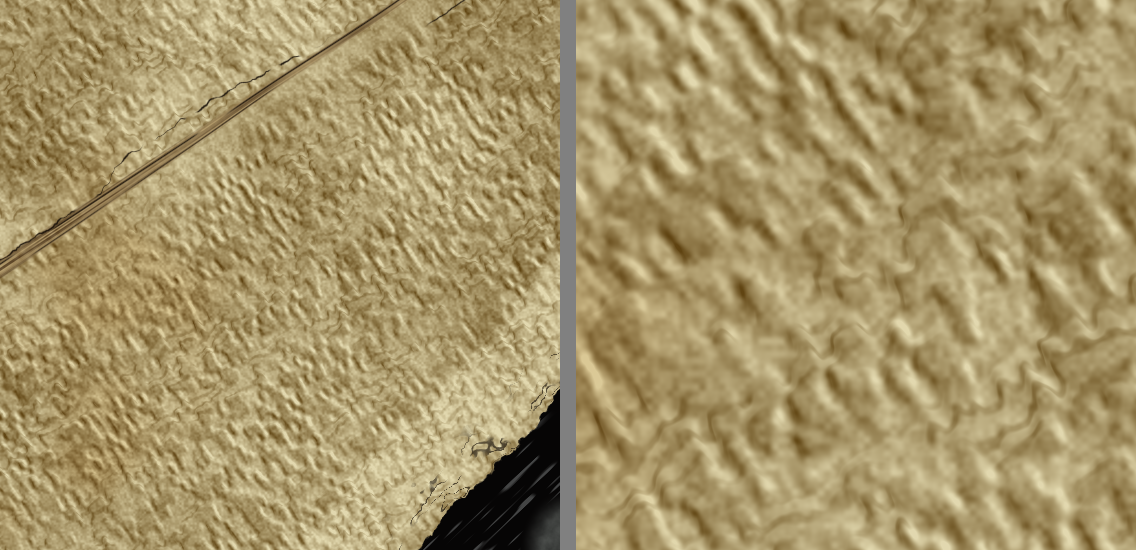
Left, the full canvas; right, a detail of the centre.
Write a WebGL 2 fragment shader that draws this texture.

```glsl
#version 300 es
precision highp float;
// Rippled blond timber slab with a diagonal split and a ragged edge over a dark corner.
uniform vec2 u_resolution;
out vec4 fragColor;

float hash(vec2 p) {
  vec3 a = fract(p.xyx * 0.1031);
  a += dot(a, a.yzx + 33.33);
  return fract((a.x + a.y) * a.z);
}

float noise(vec2 p) {
  vec2 i = floor(p), f = fract(p);
  f = f * f * (3.0 - 2.0 * f);
  return mix(mix(hash(i), hash(i + vec2(1, 0)), f.x),
             mix(hash(i + vec2(0, 1)), hash(i + 1.0), f.x), f.y);
}

float fbm(vec2 p) {
  float sum = 0.0, gain = 0.53;
  for (int i = 0; i < 4; i++) {
    sum += gain * noise(p);
    p = mat2(1.6, 1.2, -1.2, 1.6) * p + 7.3;
    gain *= 0.5;
  }
  return sum;
}

// Short steep-sided ridges lying across the grain
float ripple(vec2 q) {
  float ridge = smoothstep(0.2, 0.8, noise(q * vec2(104, 50)));
  return 0.72 * ridge + 0.28 * noise(q * vec2(185, 100) + 31.0);
}

// Soft-sided line of the given half width
float stroke(float d, float halfWidth, float px) {
  return 1.0 - smoothstep(halfWidth - px, halfWidth + px, abs(d));
}

// Spark-like fibres and a grey patch in the shadow beside the slab
vec3 shadowCorner(vec2 p) {
  vec2 s = vec2(dot(p, vec2(0.72, 0.69)), dot(p, vec2(-0.69, 0.72)));
  float fibres = smoothstep(0.68, 0.92, noise(s * vec2(16, 190)));
  fibres *= smoothstep(0.45, 0.65, noise(s * vec2(14, 18) + 5.0));
  float grey = smoothstep(0.11, 0.05, length((p - vec2(1.03, 0.0)) * vec2(1.3, 1.0)));
  vec3 c = vec3(0.025, 0.02, 0.02) + fibres * vec3(0.24, 0.25, 0.25);
  return mix(c, vec3(0.27, 0.28, 0.27) * (0.65 + 0.6 * fbm(p * 60.0)), grey);
}

void main() {
  vec2 p = gl_FragCoord.xy / u_resolution.y;
  float px = 1.0 / u_resolution.y;

  // Axes along and across the split
  vec2 r = p - vec2(0.0, 0.515);
  vec2 q = vec2(dot(r, vec2(0.831, 0.556)), dot(r, vec2(-0.556, 0.831)));
  float split = q.y + 0.008 * (noise(vec2(q.x * 5.0, 2.0)) - 0.5);

  // Distance inward from the ragged edge
  float rim = dot(p - vec2(0.765, 0.0), vec2(-0.757, 0.653));
  float along = dot(p, vec2(0.653, 0.757));
  rim += 0.045 * (fbm(vec2(along * 16.0, 3.0)) - 0.5) + 0.014 * (fbm(p * 70.0) - 0.5);

  // Gently bent grain coordinates
  vec2 bend = vec2(fbm(p * 6.0), fbm(p * 6.0 + 40.0)) - 0.5;
  vec2 g = q + 0.022 * bend + 0.003 * (vec2(noise(p * 40.0), noise(p * 40.0 + 9.0)) - 0.5);

  // Regions: pale sapwood, calm strip under the split, light upper side, swirled streaks
  float sap = smoothstep(0.17, 0.145, rim + 0.13 * (fbm(p * 6.0 + 12.0) - 0.5));
  float calm = smoothstep(-0.08, -0.03, split + 0.05 * bend.x) * smoothstep(0.01, -0.005, split)
             * smoothstep(0.1, 0.45, q.x);
  float upper = smoothstep(0.0, 0.02, split);
  float honey = smoothstep(0.45, 0.1, length(p - vec2(0.0, 0.93)) + 0.5 * bend.y);
  float swirl = smoothstep(0.62, 0.76, noise(q * vec2(5, 17) + 0.8 * bend + 3.0));

  // Embossed ripples
  float height = ripple(g);
  vec2 lit = vec2(0.0034, 0.0012);
  float relief = ripple(g + lit) - ripple(g - lit);
  float depth = mix(0.75, 1.2, noise(q * vec2(7, 11)));
  depth *= (1.0 - 0.35 * sap) * (1.0 - 0.65 * calm) * (1.0 - 0.2 * upper) * (1.0 - 0.4 * swirl);

  // Broken, scalloped growth lines
  float phase = g.y * 52.0 + 0.9 * height + 1.2 * noise(g * 22.0);
  float ring = 1.0 - smoothstep(0.05, 0.3, abs(fract(phase) - 0.5));
  ring *= smoothstep(0.25, 0.6, noise(q * vec2(32, 48) + 11.0));

  float tone = 0.58 + 0.88 * depth * relief + 0.5 * depth * (height - 0.5);
  tone -= (ring - 0.25) * (0.13 + 0.22 * sap + 0.22 * swirl + 0.08 * upper);
  tone += 0.75 * (fbm(p * 4.0 + 21.0) - 0.5) + 0.3 * (fbm(q * vec2(9, 24)) - 0.5);
  tone += 0.34 * sap + 0.2 * calm + 0.17 * upper - 0.4 * upper * honey - 0.08;
  tone += 0.34 * (noise(p * 250.0) - 0.5);
  tone -= 0.35 * smoothstep(0.035, 0.0, rim);
  vec3 wood = mix(vec3(0.51, 0.42, 0.23), vec3(0.80, 0.75, 0.58), clamp(tone, -0.45, 1.3));

  // Warm stain in the lower left
  float stain = smoothstep(0.38, 0.05, length(p - vec2(0.18, 0.38)) + 0.5 * bend.x);
  wood *= mix(vec3(1), vec3(0.95, 0.89, 0.79), stain * (0.3 + 0.6 * noise(p * 14.0)));

  // Split: brown streaked band between dark seams
  float band = mix(0.014, 0.006, smoothstep(0.0, 0.8, q.x));
  float streak = noise(vec2(q.x * 9.0, split * 420.0));
  wood = mix(wood, mix(vec3(0.30, 0.21, 0.11), vec3(0.70, 0.60, 0.41), streak),
             0.85 * smoothstep(band + 0.004, band - 0.003, abs(split)));
  float seam = stroke(split - 0.5 * band, 0.0011, px) * smoothstep(0.25, 0.55, noise(vec2(q.x * 13.0, 4.0)));
  seam = max(seam, 0.8 * stroke(split + 0.8 * band, 0.0009, px) * smoothstep(0.4, 0.65, noise(vec2(q.x * 8.0, 8.0))));

  // Jagged branch crack that leaves the split and returns, and a short one beyond it
  float jag = 0.013 * (fbm(vec2(q.x * 55.0, 6.0)) - 0.5);
  float arch = 0.008 + 0.03 * smoothstep(0.22, 0.3, q.x) * smoothstep(0.78, 0.45, q.x);
  float branch = stroke(q.y - arch - jag, 0.0019 * noise(vec2(q.x * 60.0, 1.0)), px);
  branch *= smoothstep(0.15, 0.4, noise(vec2(q.x * 34.0, 14.0)));
  seam = max(seam, branch * smoothstep(0.76, 0.66, q.x));
  seam = max(seam, stroke(q.y + 0.067 - 0.4 * jag, 0.0009, px) * smoothstep(0.88, 0.91, q.x));

  // Fissures following the ragged edge
  float vein = abs(noise(vec2(along * 15.0, rim * 85.0) + 1.2 * bend) - 0.5 + 0.3 * (noise(p * 85.0) - 0.5));
  float fissure = smoothstep(0.08, 0.02, vein) * smoothstep(0.1, 0.04, rim);
  fissure *= smoothstep(0.35, 0.65, noise(vec2(along * 30.0, rim * 40.0) + 17.0));
  wood = mix(wood, vec3(0.09, 0.06, 0.03), max(0.92 * seam, 0.65 * fissure));

  fragColor = vec4(mix(shadowCorner(p), wood, smoothstep(-px, px, rim)), 1.0);
}
```
